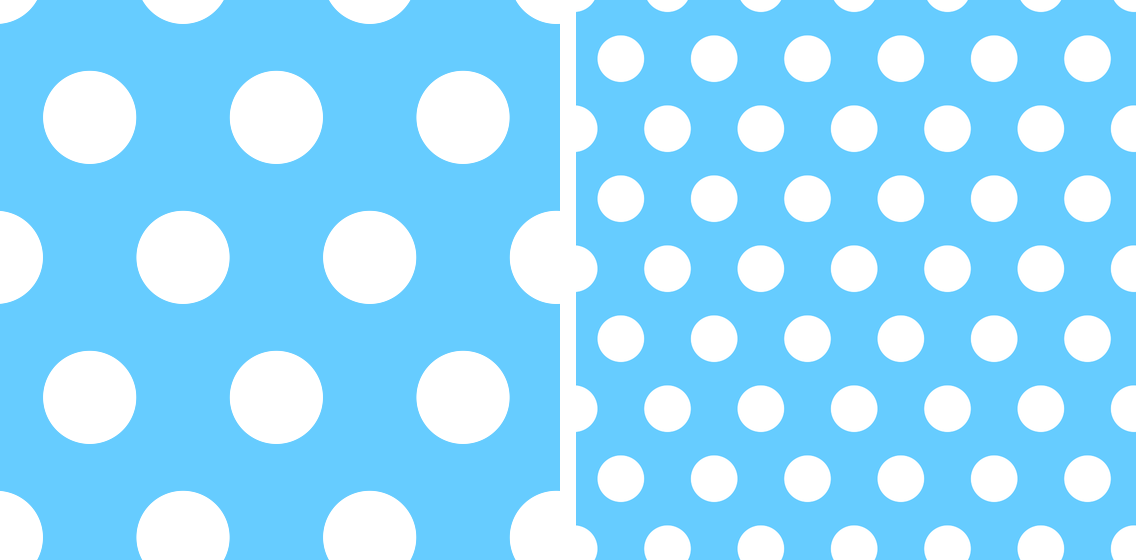
Left, the tile; right, the same tile 2 across and 2 down.
Write a three.js fragment shader that draws this pattern.

```glsl
// White polka dots in staggered rows on a sky blue ground.
#define REPEATS vec2(3.0, 2.0)
#define ORIGIN vec2(0.4935, 0.7904)
#define DOT_RADIUS 0.0832
#define EDGE_SOFTNESS 0.001
#define GROUND_COLOR vec3(0.4, 0.8, 1.0)
#define DOT_COLOR vec3(1.0)

varying vec2 vUv;

// Distance to the nearest point of a wrapping grid, with p in repeats.
float gridDistance(vec2 p) {
  return length((fract(p + 0.5) - 0.5) / REPEATS);
}

void main() {
  vec2 p = (vUv - ORIGIN) * REPEATS;

  // Two grids, half a repeat apart, make the staggered rows.
  float centerDistance = min(gridDistance(p), gridDistance(p + 0.5));
  float edgeDistance = centerDistance - DOT_RADIUS;

  float dotMask = 1.0 - smoothstep(-EDGE_SOFTNESS, EDGE_SOFTNESS, edgeDistance);
  gl_FragColor = vec4(mix(GROUND_COLOR, DOT_COLOR, dotMask), 1.0);
}
```
